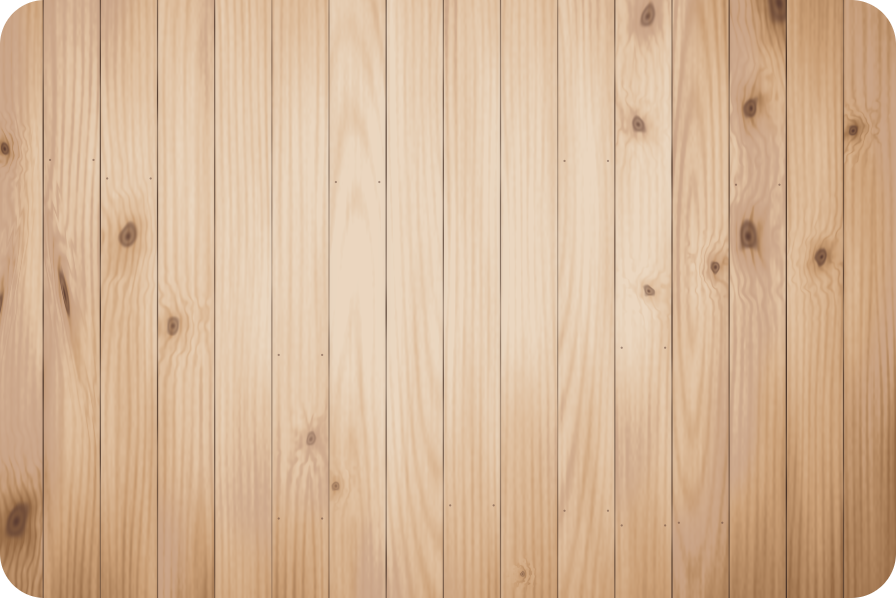
Reproduce this texture procedurally as a Shadertoy shader.

```glsl
const float PLANK_WIDTH = 0.0638;
const float FIRST_SEAM = 0.0482;
const float SEAM_HALF_WIDTH = 0.0007;
const float CORNER_RADIUS = 0.05;
const int KNOT_SLOTS = 4;

const vec3 CREAM = vec3(0.92, 0.84, 0.75);
const vec3 HONEY = vec3(0.87, 0.74, 0.61);
const vec3 TAN = vec3(0.79, 0.62, 0.46);
const vec3 BROWN = vec3(0.65, 0.48, 0.33);
const vec3 ROSE = vec3(0.78, 0.64, 0.55);
const vec3 KNOT = vec3(0.35, 0.23, 0.19);
const vec3 SEAM = vec3(0.30, 0.21, 0.16);

float hash(vec2 p) {
    vec3 q = fract(p.xyx * 0.1031);
    q += dot(q, q.yzx + 33.33);
    return fract((q.x + q.y) * q.z);
}

float noise(vec2 p) {
    vec2 i = floor(p), f = fract(p);
    f = f * f * (3.0 - 2.0 * f);
    return mix(mix(hash(i), hash(i + vec2(1, 0)), f.x),
               mix(hash(i + vec2(0, 1)), hash(i + vec2(1, 1)), f.x), f.y);
}

// Tone 0 is the palest wood, tone 1 the darkest
vec3 woodColor(float tone) {
    float t = clamp(tone, 0.0, 1.15) * 3.0;
    vec3 c = mix(CREAM, HONEY, clamp(t, 0.0, 1.0));
    c = mix(c, TAN, clamp(t - 1.0, 0.0, 1.0));
    return mix(c, BROWN, clamp(t - 2.0, 0.0, 1.45));
}

// Returns (grain bulge, stain, dark core) of one knot or slit
vec3 knot(vec2 p, float id, float slot, float height) {
    vec2 seed = vec2(id + 31.0, slot * 7.0 + 3.0);
    float plankX = FIRST_SEAM + (id + 0.5) * PLANK_WIDTH;
    float outer = smoothstep(0.1, 0.45, abs(plankX - 0.45));
    float crowding = mix(0.08, mix(0.4, 0.65, step(0.5, plankX)), outer);
    if (hash(seed) > crowding) return vec3(0.0);

    float across = mix(-0.38, 0.38, hash(seed + 11.0)) * PLANK_WIDTH;
    vec2 center = vec2(plankX + across, hash(seed + 23.0) * height);
    float slit = step(plankX, 0.3) * step(0.5, hash(seed + 37.0));
    float size = mix(0.006, 0.018, hash(seed + 41.0)) * mix(0.45, 1.0, outer);
    size = mix(size, 0.0042, slit);
    float stretch = mix(mix(1.0, 1.7, hash(seed + 53.0)), 9.0, slit);

    vec2 d = p - center;
    d.x += d.y * (hash(seed + 61.0) - 0.5) * 0.5;
    d.y /= stretch;
    float r = length(d) / size;
    r *= 0.75 + 0.5 * noise(d / size * 1.3 + seed);
    float rings = 0.75 + 0.25 * cos(r * 9.0);
    float core = smoothstep(1.0, 0.35, r) * rings;
    return vec3(exp(-r * r * 0.12), exp(-r * r * 0.35), core) * mix(0.5, 1.0, outer);
}

// Nested growth rings, stretched along the plank
float growthRings(float across, float y, float id, float bulge) {
    vec2 seed = vec2(id + 71.0, 5.0);
    float heartX = mix(-0.5, 1.5, hash(seed));
    float heartY = hash(seed + 9.0) * 0.6;
    float h = hash(seed + 17.0);
    float slope = mix(0.15, 1.7, h * h * h);
    float field = length(vec2(across - heartX, (y - heartY) * slope));
    field += 0.2 * noise(vec2(across * 1.5 + id * 17.0, y * 5.0)) + bulge * 0.35;
    float wave = 0.5 + 0.5 * sin(field * 46.0);
    return wave * wave * (0.3 + 0.9 * noise(vec2(across * 2.0 + id * 5.0, y * 4.0)));
}

// Sparse pinholes in pairs near the plank edges
float nailHoles(float across, float y, float id, float pixel) {
    float row = floor(y / 0.19);
    float jitter = (hash(vec2(id + 91.0, row)) - 0.5) * 0.03;
    float dx = (0.38 - abs(across - 0.5)) * PLANK_WIDTH;
    float dy = (fract(y / 0.19) - 0.5) * 0.19 + jitter;
    float present = step(0.7, hash(vec2(id + 97.0, row + 4.0)));
    return present * (1.0 - smoothstep(0.0004, 0.0008 + pixel, length(vec2(dx, dy))));
}

float seamMask(vec2 p, float plankCoord, float pixel) {
    float edge = floor(plankCoord + 0.5);
    float d = abs((plankCoord - edge) * PLANK_WIDTH);
    float wear = mix(0.45, 1.0, hash(vec2(edge + 20.0, 8.0)));
    wear *= 0.6 + 0.5 * noise(vec2(edge * 7.0 + 40.0, p.y * 25.0));
    float line = clamp((SEAM_HALF_WIDTH - d) / pixel + 0.5, 0.0, 1.0);
    return min(wear, 1.0) * (line + 0.08 * exp(-d * 450.0));
}

float roundedBox(vec2 p, vec2 halfSize, float radius) {
    vec2 d = abs(p) - halfSize + radius;
    return length(max(d, 0.0)) + min(max(d.x, d.y), 0.0) - radius;
}

void mainImage(out vec4 fragColor, in vec2 fragCoord) {
    float pixel = 1.0 / iResolution.x;
    vec2 p = fragCoord * pixel;
    float height = iResolution.y * pixel;
    float plankCoord = (p.x - FIRST_SEAM) / PLANK_WIDTH;
    float id = floor(plankCoord);
    float across = plankCoord - id;

    vec3 marks = vec3(0.0);
    for (int i = 0; i < KNOT_SLOTS; i++)
        marks = max(marks, knot(p, id, float(i), height));

    // Pale upper middle, much darker toward the rim
    vec2 v = (vec2(p.x, p.y / height) - vec2(0.45, 0.62)) * 2.0;
    float tone = -0.08 + 0.58 * v.x * v.x + 0.36 * v.y * v.y;

    // Plank variation, rings, blotches and fine fibres
    tone += (hash(vec2(id + 13.0, 2.0)) - 0.5) * 0.2;
    tone += growthRings(across, p.y, id, marks.x) * 0.18;
    tone += (noise(vec2(across * 2.0 + id * 9.0, p.y * 6.0)) - 0.5) * 0.24;
    tone += (noise(vec2(p.x * 330.0, p.y * 14.0)) - 0.5) * 0.12;
    tone += (noise(p * vec2(450.0, 160.0)) - 0.5) * 0.06;
    tone += marks.y * 0.5;

    // Rosy blush stays in the middle tones
    vec3 color = woodColor(tone);
    float blush = smoothstep(0.45, 0.75, noise(vec2(id * 3.0 + across, p.y * 5.0 + 30.0)));
    float midTone = smoothstep(0.25, 0.5, tone) * (1.0 - smoothstep(0.6, 0.85, tone));
    color = mix(color, ROSE, 0.6 * blush * midTone);
    color = mix(color, KNOT, marks.z * 0.95);
    color = mix(color, KNOT, nailHoles(across, p.y, id, pixel) * 0.5);
    color = mix(color, SEAM, seamMask(p, plankCoord, pixel));

    // Rounded white corners
    vec2 halfSize = vec2(0.5, 0.5 * height);
    float outside = roundedBox(p - halfSize, halfSize, CORNER_RADIUS);
    color = mix(color, vec3(1.0), clamp(outside / pixel + 0.5, 0.0, 1.0));
    fragColor = vec4(color, 1.0);
}
```
